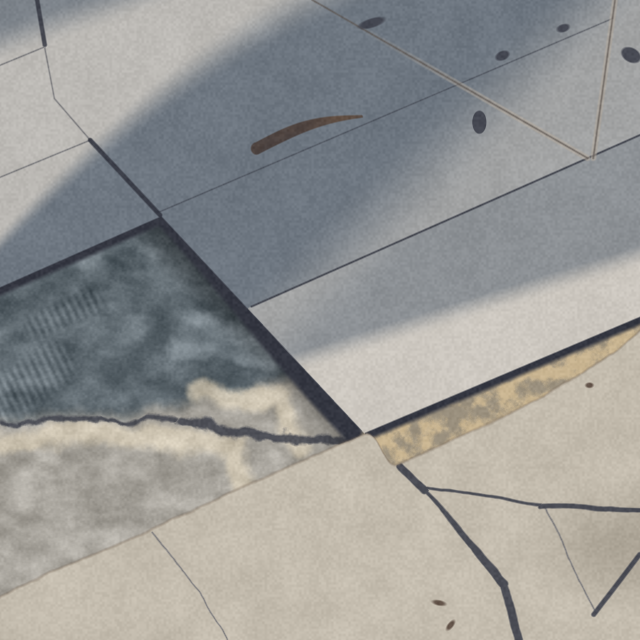
Write a Shadertoy shader that draws this texture.

```glsl
// Broken stone paving in raking light: raised slabs, a rubble pit, cracked ground.
// Half-planes and curves split the regions; soft masks light them and noise
// adds grain, crumbled mortar and worn edges.
#define LIT vec3(.80, .78, .75)
#define SHADE vec3(.43, .465, .505)
#define GROUND vec3(.765, .735, .68)
#define PIT_SHADE vec3(.36, .40, .425)
#define PIT_LIT vec3(.65, .635, .605)
#define MORTAR vec3(.83, .79, .71)
#define GAP vec3(.20, .21, .25)
#define GRAIN .05
#define SOFT .0018

float hash(vec2 p) {
    p = fract(p * vec2(.1031, .1137));
    p += dot(p, p.yx + 33.33);
    return fract((p.x + p.y) * p.x * 17.3);
}

float noise(vec2 p) {
    vec2 i = floor(p), f = fract(p);
    f *= f * (3. - 2. * f);
    return mix(mix(hash(i), hash(i + vec2(1, 0)), f.x),
               mix(hash(i + vec2(0, 1)), hash(i + 1.), f.x), f.y);
}

float fbm(vec2 p) {
    float sum = 0., amp = .5;
    for (int i = 0; i < 5; i++, amp *= .5) {
        sum += amp * noise(p);
        p = mat2(1.6, 1.2, -1.2, 1.6) * p + 7.3;
    }
    return sum;
}

// Signed distance to a line, positive on its left
float side(vec2 p, float ax, float ay, float bx, float by) {
    vec2 d = normalize(vec2(bx - ax, by - ay));
    return d.x * (p.y - ay) - d.y * (p.x - ax);
}

float seg(vec2 p, float ax, float ay, float bx, float by) {
    vec2 d = vec2(bx - ax, by - ay), q = p - vec2(ax, ay);
    return length(q - d * clamp(dot(q, d) / dot(d, d), 0., 1.));
}

float cover(float d) { return smoothstep(-SOFT, SOFT, d); }

// Tilted ellipse
float blob(vec2 p, float x, float y, float rx, float ry, float tilt) {
    float c = cos(tilt), s = sin(tilt);
    vec2 q = mat2(c, -s, s, c) * (p - vec2(x, y));
    return cover((1. - length(q / vec2(rx, ry))) * ry);
}

vec3 slabs(vec2 p, float e, float n) {
    float x = p.x, d = x - p.y, soft = .02 + .06 * x;
    float joint = side(p, .393, .521, .911, .75);
    // Sun patches: upper left, upper right, front
    float lit = .82 * smoothstep(-soft, soft, p.y - .62 - 1.05 * x + .55 * x * x);
    lit *= 1. - .8 * smoothstep(-.025, .04, p.y - .925 - .34 * x);
    lit = max(lit, .55 * smoothstep(-.17, .03, d));
    float front = smoothstep(.03, -.03, p.y - .3 - .31 * x);
    front = max(front, .33 + .25 * smoothstep(.04, -.1, d));
    lit = mix(lit, front, cover(-joint) * step(0., e));
    vec3 col = mix(SHADE, LIT, lit) + .05 * (n - .5);
    // Joints
    float j = min(seg(p, .247, .668, .957, .971), seg(p, 0., .723, .141, .781));
    j = min(j, min(seg(p, 0., .898, .068, .926), seg(p, .141, .781, .085, .846)));
    j = min(j, seg(p, .085, .846, .07, .925));
    col = mix(col, GAP, .5 * cover(.001 - j));
    j = min(seg(p, .393, .521, 1., .789), seg(p, .07, .93, .058, 1.) - .002);
    col = mix(col, GAP, .85 * cover(.0014 - j));
    j = min(seg(p, .488, 1., .918, .753), seg(p, .961, 1., .927, .753));
    col = mix(col, vec3(.70, .66, .61), .55 * cover(.0045 - j) * smoothstep(.5, .8, x));
    col = mix(col, vec3(.36, .33, .31), .7 * cover(.0013 - j));
    // Curled leaf and small fallen ones
    float bend = .012 * sin(clamp((x - .4) / .17, 0., 1.) * 3.14);
    float leaf = seg(p - vec2(0, bend), .402, .768, .565, .817);
    leaf = cover(.009 * smoothstep(.6, .43, x) + .001 - leaf);
    col = mix(col, mix(vec3(.25, .23, .24), vec3(.43, .34, .27), n), leaf);
    float spot = max(blob(p, .749, .809, .011, .018, 0.), blob(p, .986, .914, .016, .011, -.5));
    spot = max(spot, max(blob(p, .785, .913, .011, .007, .4), blob(p, .88, .956, .01, .006, .3)));
    return mix(col, GAP + .04, .9 * max(spot, blob(p, .581, .964, .021, .007, .3)));
}

vec3 pit(vec2 p, float e, float n) {
    vec2 w = p + .035 * (vec2(n, fbm(p * 25. + 40.)) - .5);
    float lit = smoothstep(.02, -.015, w.y - .342 - .3 * p.x * p.x);
    float rough = fbm(p * vec2(28, 42));
    vec3 col = mix(PIT_SHADE, PIT_LIT, lit) + .3 * (rough - .48);
    col += .12 * (1. - lit) * smoothstep(.52, .7, fbm(p * 13. + 3.));
    // Combed mortar bed
    float comb = smoothstep(.05, .02, seg(p, 0., .37, .08, .43));
    comb += smoothstep(.03, .01, seg(p, .06, .49, .14, .53));
    col += .045 * comb * sin(dot(p, vec2(480, 230)));
    // Pale crumbled ridges and dark fissure
    float r = min(seg(w, 0., .305, .13, .322), seg(w, .13, .322, .37, .305));
    r = min(r, min(seg(w, .37, .305, .385, .23), seg(w, .31, .385, .44, .375)));
    r = min(r, seg(w, .44, .375, .47, .3));
    col = mix(col, MORTAR + .25 * (rough - .5), .85 * smoothstep(.026, .006, r));
    r = min(seg(w, 0., .34, .27, .345) + .003, seg(w, .28, .343, .4, .322));
    r = min(r, seg(w, .4, .322, .54, .316));
    col = mix(col, GAP + .04, .85 * smoothstep(.011, .004, r));
    // Shaded side face of the slab
    float face = mix(.012, .027, smoothstep(.65, .35, p.y));
    col *= 1. - .3 * smoothstep(.07, .01, -e);
    return mix(col, GAP, smoothstep(face + .006, face - .004, -e));
}

vec3 ground(vec2 p, float n) {
    vec3 col = GROUND + .07 * (n - .5);
    col -= .1 * smoothstep(.16, 0., length((p - vec2(1, .15)) * vec2(.8, 1.3)));
    vec2 w = p + .006 * (fbm(p * 18.) - .5);
    // Hairline and wide cracks
    float c = min(seg(w, .237, .167, .312, .076), seg(w, .312, .076, .354, 0.));
    c = min(c, seg(w, .853, .206, .931, .043));
    col = mix(col, GAP + .15, .7 * cover(.001 - c));
    c = min(seg(w, .625, .271, .664, .234), seg(w, .788, .089, .81, 0.)) - .006;
    c = min(c, seg(w, .664, .234, .788, .089) - .0025 - .005 * smoothstep(.65, .8, p.x));
    c = min(c, seg(w, .664, .238, .846, .212) - .0022);
    c = min(c, min(seg(w, .846, .21, 1., .203), seg(w, .928, .04, 1., .134)) - .0037);
    col = mix(col, GAP + .05, .92 * cover(-c));
    float chip = max(blob(p, .686, .058, .01, .004, -.2), blob(p, .704, .023, .009, .004, .9));
    return mix(col, vec3(.38, .32, .28), max(chip, blob(p, .921, .398, .006, .004, 0.)));
}

void mainImage(out vec4 fragColor, in vec2 fragCoord) {
    vec2 p = fragCoord / iResolution.xy;
    float n = fbm(p * 22.), t = p.x - .625;
    float e = side(p, .141, .781, .569, .323);
    float f = side(p, .569, .323, 1., .505);
    float g = side(p, 0., .551, .245, .659);
    // Pit, and sand under the front slab
    vec3 sand = mix(vec3(.6, .56, .49), vec3(.79, .71, .57), smoothstep(.3, .65, fbm(p * 48.)));
    vec3 col = mix(pit(p, e, n), sand, smoothstep(.56, .575, p.x));
    col = mix(col, GAP, smoothstep(.017, .007, p.x < .57 ? -g : -f));
    // Ground rim: straight at left, bowed at right
    float rim = mix(.069 + .446 * p.x, .277 + .42 * t + .9 * t * t * t, smoothstep(.57, .62, p.x));
    float d = .9 * (rim - p.y) + .009 * (n - .5);
    col = mix(col, ground(p, n), cover(d));
    col = mix(col, vec3(.48, .42, .36), .35 * smoothstep(.004, 0., abs(d)));
    // Raised slabs and their dark seam
    col = mix(col, slabs(p, e, n), cover(max(g, min(e, f))));
    col = mix(col, GAP, .9 * cover(.0035 - seg(p, .141, .781, .25, .664)));
    col += GRAIN * (noise(p * 260.) - .5);
    fragColor = vec4(clamp(col, 0., 1.), 1);
}
```
